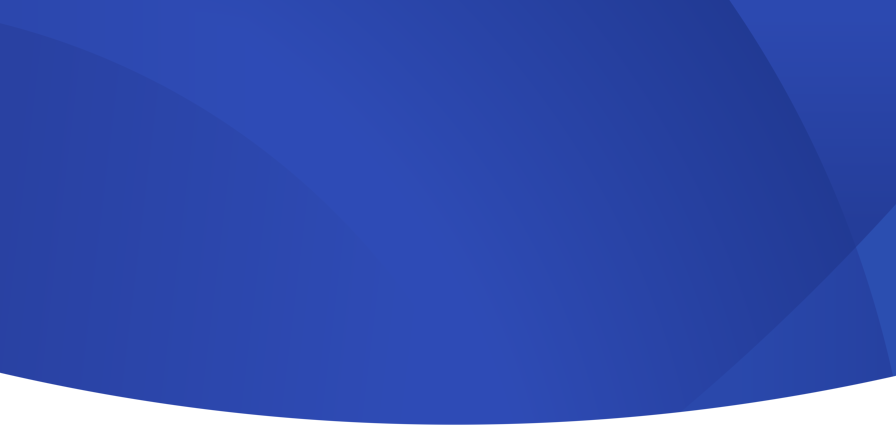
A Shadertoy shader for this background:

```glsl
// Overlapping blue gradient discs above a white, gently curved lower border.

// Discs: centre x, centre y, radius, in canvas heights
const vec3 LEFT_DISC   = vec3(-0.392, -0.6185, 1.615);
const vec3 MIDDLE_DISC = vec3(-0.329, -0.351, 2.378);
const vec3 CORNER_DISC = vec3(-1.706, 3.901, 5.0);
const vec3 BORDER_DISC = vec3(1.015, 4.552, 4.5);

const vec3 WHITE        = vec3(1.0);
const vec3 DEEP_BLUE    = vec3(0.160, 0.255, 0.635);
const vec3 BRIGHT_BLUE  = vec3(0.182, 0.296, 0.712);
const vec3 SHADOW_BLUE  = vec3(0.131, 0.227, 0.580);
const vec3 TOP_BLUE     = vec3(0.174, 0.287, 0.692);
const vec3 DUSK_BLUE    = vec3(0.142, 0.239, 0.600);
const vec3 CORNER_BLUE  = vec3(0.163, 0.283, 0.672);
const vec3 CORNER_SHADE = vec3(0.149, 0.255, 0.630);
const vec3 SLIVER_BLUE  = vec3(0.169, 0.304, 0.690);

const vec2 BAND_FADE = vec2(1.53, 2.37); // radii where the band starts and ends darkening

// Signed distance to a disc, negative inside
float discDistance(vec2 p, vec3 disc) {
    return length(p - disc.xy) - disc.z;
}

// Antialiased coverage of a disc
float discMask(vec2 p, vec3 disc) {
    float pixel = 1.0 / iResolution.y;
    return 1.0 - smoothstep(-0.75 * pixel, 0.75 * pixel, discDistance(p, disc));
}

// Linear ramp clamped to 0..1
float ramp(float start, float end, float value) {
    return clamp((value - start) / (end - start), 0.0, 1.0);
}

void mainImage(out vec4 fragColor, in vec2 fragCoord) {
    vec2 p = fragCoord / iResolution.y;

    // Upper right: fades darker downwards
    vec3 color = mix(DUSK_BLUE, TOP_BLUE, ramp(0.50, 0.97, p.y));

    // Middle band: bright inside, shadowed towards its outer rim
    float radius = length(p - MIDDLE_DISC.xy);
    vec3 band = mix(BRIGHT_BLUE, SHADOW_BLUE, ramp(BAND_FADE.x, BAND_FADE.y, radius));
    band = mix(band, DEEP_BLUE, 0.45 * (1.0 - ramp(0.0, 0.55, p.x)));
    float inMiddle = discMask(p, MIDDLE_DISC);
    color = mix(color, band, inMiddle);

    // Left disc: brightens to the right
    vec3 left = mix(DEEP_BLUE, BRIGHT_BLUE, ramp(0.0, 0.95, p.x + 0.12 * (0.5 - p.y)));
    color = mix(color, left, discMask(p, LEFT_DISC));

    // Lower right corner, with a lighter sliver past the band
    vec3 corner = mix(CORNER_BLUE, CORNER_SHADE, ramp(1.65, 1.98, p.x));
    corner = mix(SLIVER_BLUE, corner, inMiddle);
    color = mix(corner, color, discMask(p, CORNER_DISC));

    // White below the curved border
    color = mix(WHITE, color, discMask(p, BORDER_DISC));
    fragColor = vec4(color, 1.0);
}
```
